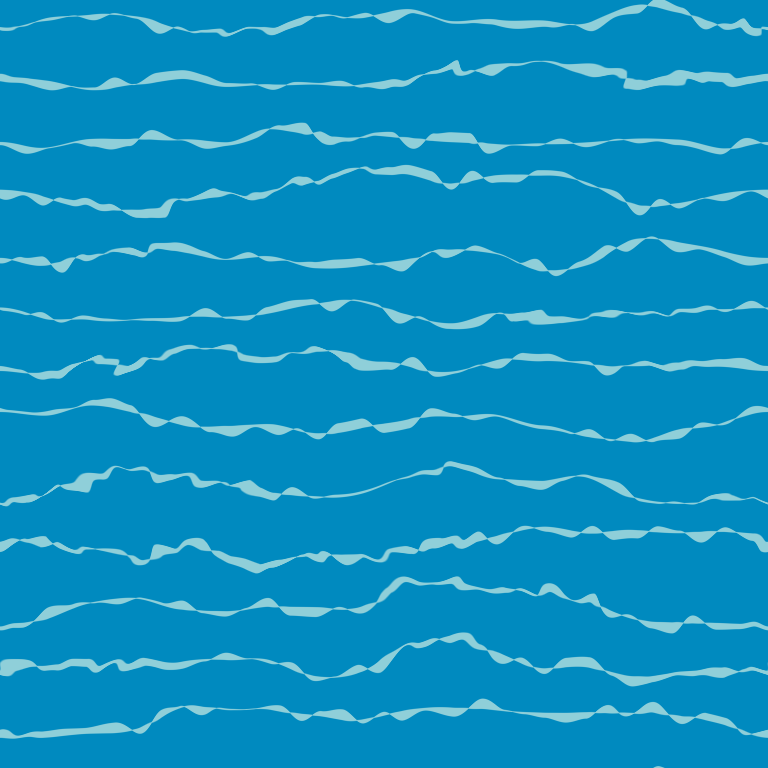
Give the GLSL for this pattern, as a three.js fragment shader.

```glsl
varying vec2 vUv;

const float ROWS = 13.0;              // wave lines from bottom to top
const float ROW_CENTER = 0.77;        // rest height of a line inside its row
const float SWELL_HEIGHT = 0.023;
const float RIPPLE_HEIGHT = 0.009;
const float JAG_HEIGHT = 0.006;
const float LEAN = 1.5;               // sideways tilt of choppy crests
const float RIBBON_WIDTH = 0.0135;    // widest part of a ribbon
const float HAIRLINE = 0.0005;        // half width left at each twist
const vec3 WATER = vec3(0.0, 0.54, 0.75);
const vec3 FOAM = vec3(0.56, 0.81, 0.85);

float hash(vec2 p) {
  return fract(sin(dot(p, vec2(127.1, 311.7))) * 43758.5453);
}

// Smooth noise from -1 to 1 that repeats over the canvas width
float waveNoise(float x, float cells, float seed) {
  float s = x * cells;
  float cell = floor(s);
  float f = s - cell;
  float a = hash(vec2(mod(cell, cells), seed));
  float b = hash(vec2(mod(cell + 1.0, cells), seed));
  return mix(a, b, f * f * (3.0 - 2.0 * f)) * 2.0 - 1.0;
}

// Some stretches of each line are choppy, the rest stay calm
float choppiness(float x, float seed) {
  return smoothstep(-0.1, 0.6, waveNoise(x, 7.0, seed + 3.3));
}

float swell(float x, float seed) {
  return SWELL_HEIGHT * waveNoise(x, 7.0, seed)
       + RIPPLE_HEIGHT * waveNoise(x, 17.0, seed + 1.7);
}

// Middle of the ribbon; its two edges cross wherever the twist is zero
float ribbonHeight(float x, float seed, float twist) {
  float jag = JAG_HEIGHT * choppiness(x, seed) * waveNoise(x, 53.0, seed + 5.1);
  return swell(x, seed) + jag + 0.5 * RIBBON_WIDTH * twist;
}

float ribbonTwist(float x, float seed) {
  float warped = x + 0.012 * waveNoise(x, 11.0, seed + 7.9);
  return waveNoise(warped, 34.0, seed + 9.2);
}

float ribbonDistance(vec2 p, float seed) {
  // Lean crests sideways so that they can overhang
  float lean = LEAN * choppiness(p.x, seed) * waveNoise(p.x, 19.0, seed + 11.4);
  float x = p.x + lean * (p.y - swell(p.x, seed));

  float twist = ribbonTwist(x, seed);
  float e = 0.001;
  float h = ribbonHeight(x, seed, twist);
  float slope = (ribbonHeight(x + e, seed, ribbonTwist(x + e, seed)) - h) / e;
  float across = abs(p.y - h) / sqrt(1.0 + slope * slope);
  return across - 0.5 * RIBBON_WIDTH * abs(twist) - HAIRLINE;
}

void main() {
  // Nearest ribbon among this row and its neighbours
  float row = floor(vUv.y * ROWS);
  float d = 1.0;
  for (int i = -1; i <= 1; i++) {
    float r = row + float(i);
    float seed = mod(r, ROWS) * 17.0 + 2.0;
    float y = vUv.y - (r + ROW_CENTER) / ROWS;
    d = min(d, ribbonDistance(vec2(vUv.x, y), seed));
  }

  float edge = fwidth(vUv.y) * 0.7;
  float foam = 1.0 - smoothstep(-edge, edge, d);
  gl_FragColor = vec4(mix(WATER, FOAM, foam), 1.0);
}
```
